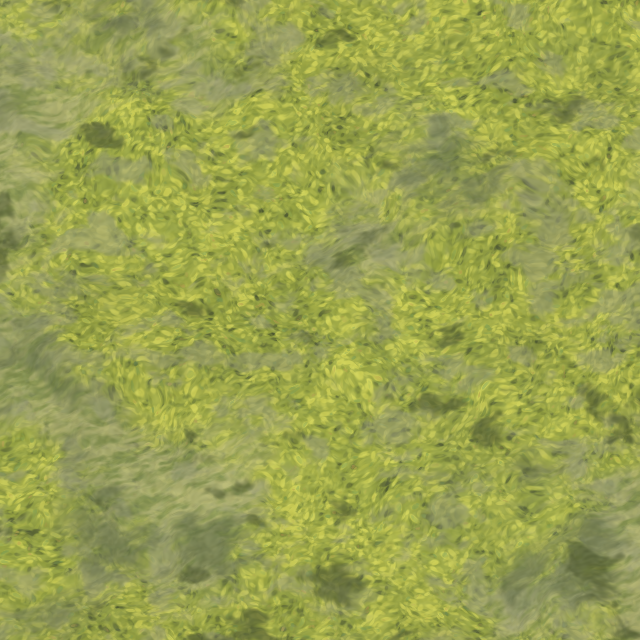
Give the GLSL for this texture, as a WebGL 1 fragment shader.

```glsl
precision highp float;
uniform vec2 u_resolution;

const vec3 DEEP_SHADE = vec3(0.31, 0.35, 0.20);
const vec3 LEAF_GREEN = vec3(0.57, 0.62, 0.26);
const vec3 LEAF_YELLOW = vec3(0.79, 0.80, 0.34);
const vec3 COOL_GREEN = vec3(0.45, 0.60, 0.33);
const vec3 DRY_OCHRE = vec3(0.72, 0.61, 0.32);
const vec3 PALE_STRAW = vec3(0.67, 0.67, 0.47);
const vec3 DULL_GREEN = vec3(0.49, 0.54, 0.33);
const vec3 PATCH_SHADE = vec3(0.35, 0.40, 0.26);

float hash(vec2 p) {
  vec3 q = fract(vec3(p.xyx) * 0.1031);
  q += dot(q, q.yzx + 33.33);
  return fract((q.x + q.y) * q.z);
}

mat2 rotation(float angle) {
  float c = cos(angle), s = sin(angle);
  return mat2(c, -s, s, c);
}

float noise(vec2 p) {
  vec2 cell = floor(p), f = fract(p);
  f = f * f * (3.0 - 2.0 * f);
  float low = mix(hash(cell), hash(cell + vec2(1.0, 0.0)), f.x);
  float high = mix(hash(cell + vec2(0.0, 1.0)), hash(cell + 1.0), f.x);
  return mix(low, high, f.y);
}

float fbm(vec2 p) {
  float sum = 0.0, weight = 0.53;
  for (int i = 0; i < 4; i++) {
    sum += weight * noise(p);
    p = rotation(0.6) * p * 2.1 + 17.3;
    weight *= 0.5;
  }
  return sum;
}

// Overlapping soft leaves: x is tone, y is hue, both from 0 to 1
vec2 leaves(vec2 p, float tilt, float seed) {
  vec2 cell = floor(p);
  vec2 look = vec2(0.42, 0.5);
  for (int y = -1; y <= 1; y++) {
    for (int x = -1; x <= 1; x++) {
      vec2 id = cell + vec2(float(x), float(y));
      vec2 key = id + seed;
      vec2 center = id + 0.2 + 0.6 * vec2(hash(key), hash(key + 41.7));
      float angle = tilt + 2.2 * (hash(key + 83.1) - 0.5);
      vec2 d = rotation(angle) * (p - center) / vec2(0.85, 0.42);
      float cover = 1.0 - smoothstep(0.35, 1.0, length(d));
      look = mix(look, vec2(hash(key + 127.9), hash(key + 163.3)), cover);
    }
  }
  return look;
}

vec3 leafColor(float tone, float hue) {
  vec3 color = mix(DEEP_SHADE, LEAF_GREEN, smoothstep(0.06, 0.42, tone));
  color = mix(color, LEAF_YELLOW, smoothstep(0.34, 0.76, tone));
  color = mix(color, COOL_GREEN, 0.45 * (1.0 - smoothstep(0.08, 0.3, hue)));
  return mix(color, DRY_OCHRE, 0.5 * smoothstep(0.78, 0.95, hue));
}

void main() {
  vec2 p = gl_FragCoord.xy / min(u_resolution.x, u_resolution.y);
  vec2 warp = vec2(fbm(p * 9.0 + 5.0), fbm(p * 9.0 + 31.0)) - 0.5;
  vec2 q = p + 0.05 * warp;

  // Leafy cover
  float tilt = 0.35 + 1.6 * (noise(p * 5.0 + 60.0) - 0.5);
  vec2 coarse = leaves(q * 80.0, tilt, 11.0);
  vec2 fine = leaves(q * 125.0 + 7.0, tilt, 211.0);
  float clumps = fbm(p * 24.0 + 90.0);
  float tone = 0.48 * coarse.x + 0.3 * fine.x + 0.36 * clumps - 0.06;
  vec3 color = leafColor(tone, mix(coarse.y, fine.y, 0.3));

  // Blurred, worn patches with slanted streaks
  vec2 along = rotation(0.4) * q;
  float streak = fbm(along * vec2(22.0, 70.0));
  float fineStreak = noise(along * vec2(60.0, 170.0) + 9.0);
  float wornField = fbm(q * vec2(3.6, 4.4) + 23.0);
  float worn = smoothstep(0.47, 0.69, wornField + 0.15 * (streak - 0.5));
  float straw = 0.65 * streak + 0.35 * fineStreak;
  vec3 wornColor = mix(DULL_GREEN, PALE_STRAW, smoothstep(0.3, 0.65, straw));
  color = mix(color, wornColor, 0.78 * worn);

  // Dull grey flecks between the leaves
  float fleck = smoothstep(0.52, 0.74, fbm(q * vec2(20.0, 30.0) + 140.0));
  color = mix(color, vec3(0.59, 0.60, 0.46), 0.55 * fleck);

  // Broad shade in the worn areas and small dark hollows elsewhere
  float shadeField = fbm(q * vec2(5.5, 7.0) + 71.0);
  float shade = smoothstep(0.48, 0.68, shadeField + 0.3 * (streak - 0.5));
  color = mix(color, PATCH_SHADE, shade * (0.12 + 0.5 * worn));
  float hollow = smoothstep(0.66, 0.8, fbm(q * vec2(13.0, 19.0) + 180.0));
  color = mix(color, DEEP_SHADE, 0.65 * hollow);

  // Gentle light variation and fine grain
  color *= 0.95 + 0.1 * fbm(p * 6.0 + 200.0);
  color += 0.05 * (noise(along * vec2(150.0, 230.0)) - 0.5);
  gl_FragColor = vec4(clamp(color, 0.0, 1.0), 1.0);
}
```
